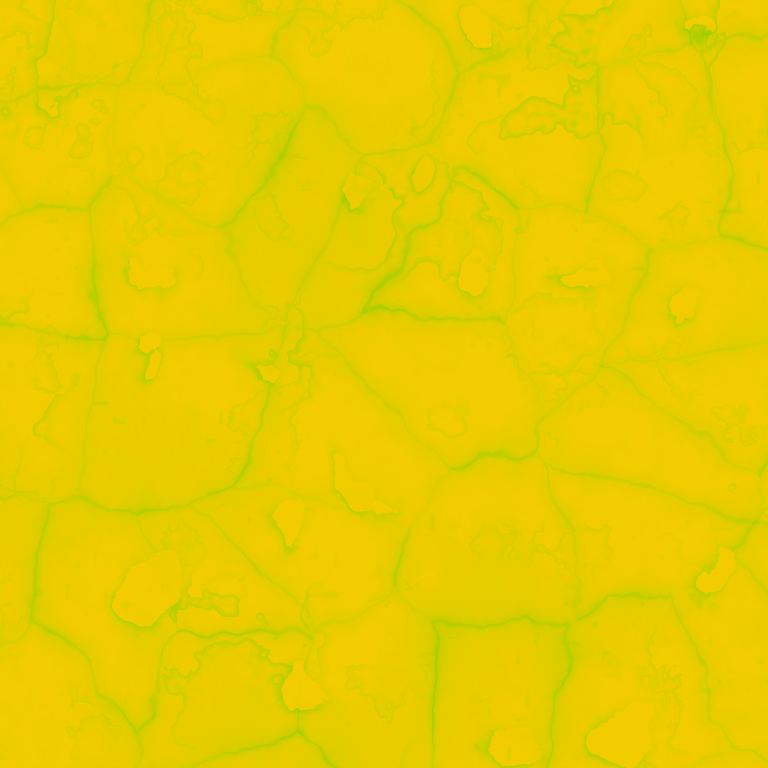
Give the GLSL for this texture map, as a WebGL 2 fragment shader.

```glsl
#version 300 es
precision highp float;
// Cracked yellow coating with green-tinted fissures, flaked patches and peeling edges.

#define CELLS 5.6          // plates across the canvas
#define JITTER 0.92        // irregularity of the plates
#define WARP 0.085         // waviness of the cracks
#define RAGGED 0.014       // fine roughness of the crack edges
#define CRACK_CORE 0.0021  // half width of the fissure line
#define CRACK_HALO 0.0080  // reach of the soft stain around it
#define FLAKES 7.0         // flake grid cells across the canvas
#define FLAKE_SHARE 0.40   // chance of a flake per grid cell
#define FLAKE_SIZE 0.026   // mean flake radius
#define PEEL_LEVEL 0.55    // noise level where peeling edges lie
#define MOTTLE 0.13        // strength of the broad surface clouding
#define GRAIN 0.14         // strength of the fine surface texture

uniform vec2 u_resolution;
out vec4 fragColor;

const vec3 YELLOW = vec3(0.950, 0.800, 0.0);
const vec3 GREEN = vec3(0.640, 0.812, 0.0);

vec2 hash2(vec2 p) {
  vec3 q = fract(p.xyx * vec3(0.1031, 0.1030, 0.0973));
  q += dot(q, q.yzx + 33.33);
  return fract((q.xx + q.yz) * q.zy);
}

float noise(vec2 p) {
  vec2 i = floor(p), f = fract(p);
  f = f * f * (3.0 - 2.0 * f);
  float low = mix(hash2(i).x, hash2(i + vec2(1, 0)).x, f.x);
  float high = mix(hash2(i + vec2(0, 1)).x, hash2(i + vec2(1, 1)).x, f.x);
  return mix(low, high, f.y);
}

float fbm(vec2 p) {
  float sum = 0.0, amp = 0.5;
  for (int i = 0; i < 5; i++) {
    sum += amp * noise(p);
    p = mat2(1.6, 1.2, -1.2, 1.6) * p + 7.3;
    amp *= 0.5;
  }
  return sum;
}

vec2 warp(vec2 p, float freq) {
  return vec2(fbm(p * freq + 3.1), fbm(p * freq + 41.7)) - 0.5;
}

// Stain of the fissures between Voronoi plates; each border has its own strength.
float cracks(vec2 uv) {
  vec2 p = (uv + WARP * warp(uv, 6.0) + RAGGED * warp(uv, 42.0)) * CELLS + 20.0;
  vec2 base = floor(p), home = base, toHome = vec2(9.0);
  for (int k = 0; k < 9; k++) {
    vec2 id = base + vec2(k % 3 - 1, k / 3 - 1);
    vec2 r = id + 0.5 + JITTER * (hash2(id) - 0.5) - p;
    if (dot(r, r) < dot(toHome, toHome)) { toHome = r; home = id; }
  }
  float swell = 0.4 + 1.2 * noise(uv * 27.0);
  float stain = 0.0;
  for (int k = 0; k < 25; k++) {
    vec2 id = home + vec2(k % 5 - 2, k / 5 - 2);
    if (id == home) continue;
    vec2 r = id + 0.5 + JITTER * (hash2(id) - 0.5) - p;
    float d = dot(0.5 * (toHome + r), normalize(r - toHome)) / CELLS;
    float strength = mix(0.3, 1.0, hash2(id + home + 5.0).y);
    float core = 1.0 - smoothstep(0.3, 1.5, d / (CRACK_CORE * swell));
    float halo = exp(-d / (CRACK_HALO * swell));
    stain = max(stain, strength * (0.26 * core + 0.46 * halo + 0.10 * exp(-d / 0.022)));
  }
  return stain * (0.5 + 0.7 * noise(uv * 16.0 + 9.0));
}

// Ragged chips: x is the shaded rim outside, y the bare inside.
vec2 flakes(vec2 uv) {
  vec2 p = uv + 0.085 * warp(uv, 17.0);
  vec2 base = floor(p * FLAKES), result = vec2(0.0);
  for (int k = 0; k < 9; k++) {
    vec2 id = base + vec2(k % 3 - 1, k / 3 - 1);
    vec2 chance = hash2(id + 71.0), shape = hash2(id + 133.0);
    if (chance.x > FLAKE_SHARE) continue;
    vec2 r = p - (id + 0.2 + 0.6 * hash2(id + 19.0)) / FLAKES;
    float angle = 6.283 * shape.x;
    vec2 axis = vec2(cos(angle), sin(angle));
    vec2 local = vec2(dot(r, axis), dot(r, vec2(-axis.y, axis.x)));
    float d = length(local * vec2(0.75, 1.2)) - FLAKE_SIZE * (0.3 + chance.y);
    float inside = 1.0 - smoothstep(-0.001, 0.001, d);
    float side = 0.55 + 0.45 * dot(normalize(r + 1e-5), normalize(vec2(-0.7, -0.6)));
    float rim = (1.0 - inside) * exp(-max(d, 0.0) / 0.006) * side;
    result = max(result, vec2(rim, inside));
  }
  return result;
}

// One-sided shade along noise contours, broken into short arcs.
float peeling(vec2 uv, float freq, float reach) {
  vec2 p = uv * freq + 11.0;
  float e = 0.012, n = fbm(p);
  vec2 slope = vec2(fbm(p + vec2(e, 0)) - n, fbm(p + vec2(0, e)) - n) / e;
  float d = (n - PEEL_LEVEL) / (freq * max(length(slope), 0.25));
  float shade = smoothstep(-0.0012, 0.0008, d) * exp(-max(d, 0.0) / reach);
  float worn = noise(uv * freq * 0.8 + 50.0) + 0.25 * smoothstep(0.65, 0.95, uv.y);
  return shade * smoothstep(0.45, 0.85, worn);
}

void main() {
  vec2 uv = gl_FragCoord.xy / u_resolution;
  float cloud = smoothstep(0.36, 0.68, fbm(uv * 5.0 + 80.0));
  float grain = 0.7 * fbm(uv * 48.0) + 0.3 * noise(uv * 210.0) - 0.42;
  float pits = smoothstep(0.84, 0.96, noise(uv * 80.0)) * smoothstep(0.45, 0.75, noise(uv * 9.0 + 30.0));
  vec2 chip = flakes(uv);
  float peel = max(0.68 * peeling(uv, 7.0, 0.006), 0.40 * peeling(uv, 17.0, 0.004));

  float stain = MOTTLE * cloud + GRAIN * grain + 0.25 * pits;
  stain += max(cracks(uv), peel) * (1.0 - 0.85 * chip.y);
  stain += 0.85 * chip.x - 0.03 * chip.y;
  vec3 color = mix(YELLOW, GREEN, clamp(stain, 0.0, 1.1));
  fragColor = vec4(color, 1.0);
}
```
